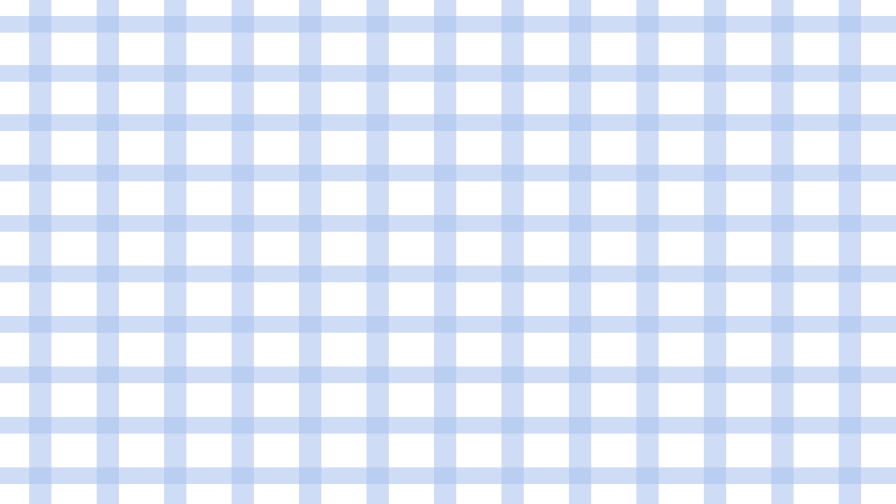
Give the GLSL for this pattern, as a WebGL 2 fragment shader.

```glsl
#version 300 es
precision highp float;
// Pale blue gingham: 13 upright and 10 level translucent bands on white.
// Each set of bands is the distance to its nearest centre line, repeated
// with fract; where both sets overlap the blue deepens.

// Lengths are fractions of the canvas width (columns) or height (rows).
#define COLUMN_START 0.0450
#define COLUMN_PITCH 0.0753
#define COLUMN_WIDTH 0.0249
#define ROW_START 0.7568
#define ROW_PITCH_BELOW 0.1001
#define ROW_PITCH_ABOVE 0.0975
#define ROW_WIDTH 0.0331
#define PAPER vec3(1.0, 1.0, 1.0)
#define BAND vec3(0.812, 0.863, 0.966)
#define CROSSING vec3(0.725, 0.806, 0.944)

uniform vec2 u_resolution;
out vec4 fragColor;

// Coverage of evenly spaced bands; offset is measured from a centre line.
float bands(float offset, float pitch, float width, float pixel) {
    float toCentre = abs(fract(offset / pitch + 0.5) - 0.5) * pitch;
    return clamp((0.5 * width - toCentre) / pixel + 0.5, 0.0, 1.0);
}

void main() {
    vec2 pixel = 1.0 / u_resolution;
    vec2 uv = gl_FragCoord.xy * pixel;

    // Upright bands
    float column = bands(uv.x - COLUMN_START, COLUMN_PITCH, COLUMN_WIDTH, pixel.x);

    // Level bands, set slightly closer together near the top
    float rise = uv.y - ROW_START;
    float rowPitch = rise > 0.0 ? ROW_PITCH_ABOVE : ROW_PITCH_BELOW;
    float row = bands(rise, rowPitch, ROW_WIDTH, pixel.y);

    // Single layer, then the darker overlap
    vec3 color = mix(PAPER, BAND, max(column, row));
    color = mix(color, CROSSING, column * row);
    fragColor = vec4(color, 1.0);
}
```
